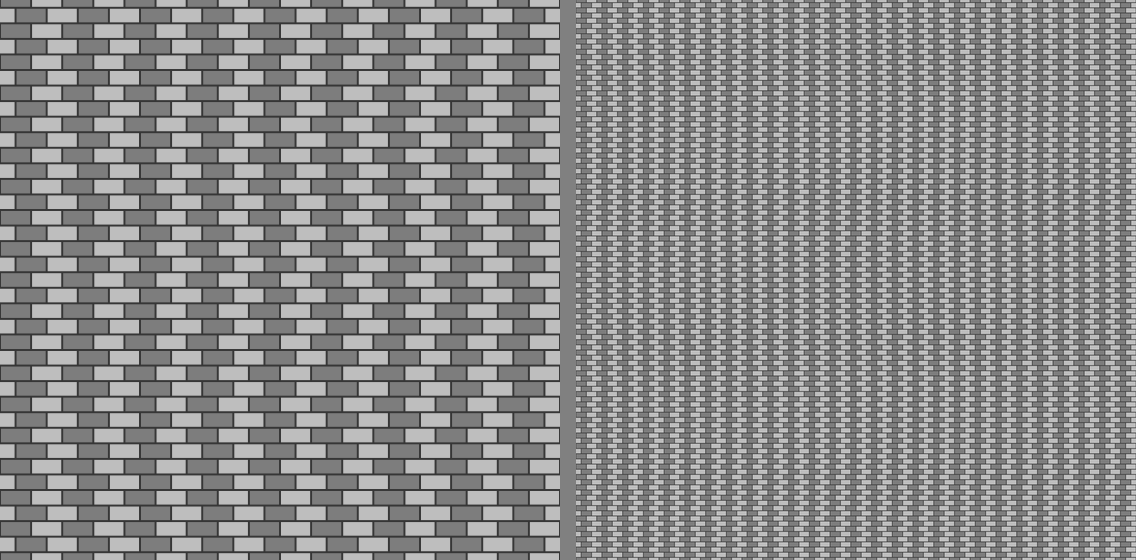
Left: one tile. Right: repeated 3 by 3.
Give the GLSL for this pattern, as a Shadertoy shader.

```glsl
// Running-bond brick wall in flat greys: dark and light bricks alternate along
// each course, and every second course is shifted by half a brick. Mortar is
// drawn by its exact coverage of each pixel. 18 bricks by 36 courses, so it tiles.

// Share of a pixel of the given width covered by a line centred at distance 0
vec2 lineCoverage(vec2 dist, float halfWidth, vec2 pixel) {
    vec2 lo = max(dist - 0.5 * pixel, -halfWidth);
    vec2 hi = min(dist + 0.5 * pixel, vec2(halfWidth));
    return clamp((hi - lo) / pixel, 0.0, 1.0);
}

void mainImage(out vec4 fragColor, in vec2 fragCoord) {
    // One unit is the height of a course; a brick is 2 by 1
    vec2 pixel = 36.0 / iResolution.xy;
    vec2 p = fragCoord * pixel;

    // Courses are centred on the lower edge; odd ones shift by half a brick
    p.y += 0.5;
    float course = floor(p.y);
    p.x -= mod(course, 2.0);

    // Alternate the two brick greys
    float brick = floor(p.x / 2.0);
    float grey = mix(0.49, 0.745, mod(brick, 2.0));

    // Mortar along the brick ends and the bed joints
    vec2 brickSize = vec2(2.0, 1.0);
    vec2 local = mod(p, brickSize);
    vec2 toJoint = min(local, brickSize - local);
    vec2 joint = lineCoverage(toJoint, 0.0625, pixel);
    float mortar = 1.0 - (1.0 - joint.x) * (1.0 - joint.y);

    fragColor = vec4(vec3(mix(grey, 0.21, mortar)), 1.0);
}
```
